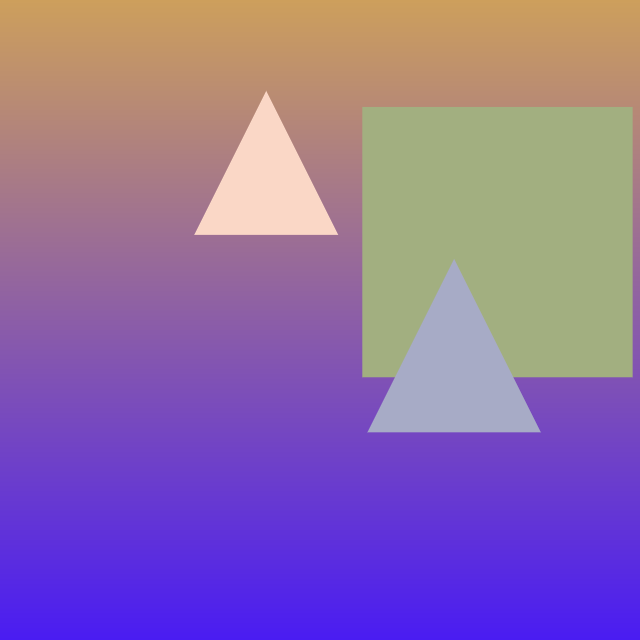
Give the GLSL for this background, as a Shadertoy shader.

```glsl
// Draws a violet-to-amber vertical gradient with a green square and two flat triangles.

const vec3 VIOLET = vec3(0.290, 0.110, 0.950);
const vec3 AMBER  = vec3(0.804, 0.624, 0.361);
const vec3 SAGE   = vec3(0.635, 0.686, 0.502);
const vec3 PEACH  = vec3(0.980, 0.843, 0.776);
const vec3 MIST   = vec3(0.655, 0.671, 0.776);

// Signed distance to an axis-aligned square.
float squareDistance(vec2 p, vec2 center, float halfSide) {
    vec2 d = abs(p - center) - halfSide;
    return max(d.x, d.y);
}

// Signed distance to an upright triangle whose height equals its base width.
float triangleDistance(vec2 p, vec2 baseCenter, float size) {
    vec2 q = p - baseCenter;
    float slope = dot(vec2(abs(q.x), q.y), vec2(2.0, 1.0)) - size;
    return max(-q.y, slope / sqrt(5.0));
}

// Lays a flat colour over the backdrop with a smooth edge one pixel wide.
vec3 paint(vec3 backdrop, vec3 color, float dist, float pixel) {
    return mix(backdrop, color, clamp(0.5 - dist / pixel, 0.0, 1.0));
}

void mainImage(out vec4 fragColor, in vec2 fragCoord) {
    vec2 uv = fragCoord / iResolution.xy;
    float pixel = 1.0 / min(iResolution.x, iResolution.y);

    // Sky gradient
    vec3 color = mix(VIOLET, AMBER, uv.y);

    // Shapes, back to front
    color = paint(color, PEACH, triangleDistance(uv, vec2(0.416, 0.633), 0.225), pixel);
    color = paint(color, SAGE, squareDistance(uv, vec2(0.7773, 0.6217), 0.2112), pixel);
    color = paint(color, MIST, triangleDistance(uv, vec2(0.7096, 0.3245), 0.271), pixel);

    fragColor = vec4(color, 1.0);
}
```
